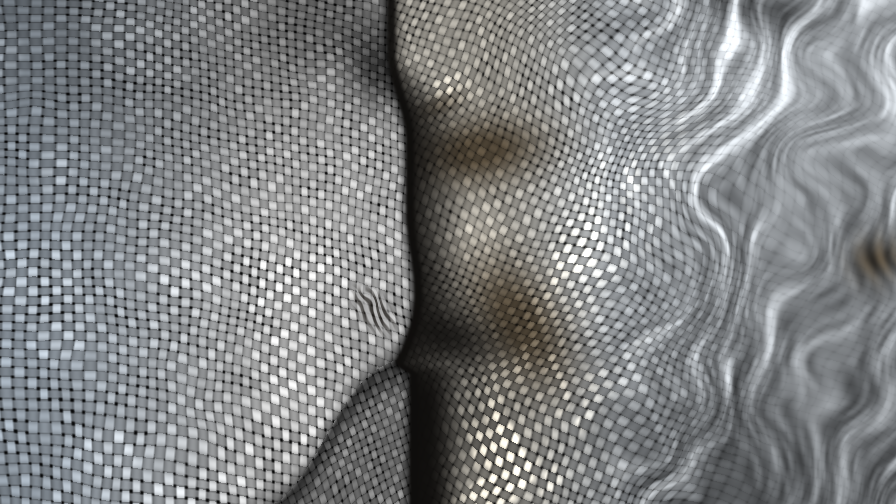
Write a WebGL 1 fragment shader that draws this texture.

```glsl
precision highp float;
uniform vec2 u_resolution;

const vec2 LEFT_CELL = vec2(0.0255, 0.0215);
const float RIGHT_CELL = 0.0162;
const float THREAD_HALF_WIDTH = 0.395;
const float FOLD_FREQUENCY = 66.0;
const vec3 COOL = vec3(0.575, 0.615, 0.655);
const vec3 NEUTRAL = vec3(0.67, 0.67, 0.668);
const vec3 WARM = vec3(0.66, 0.645, 0.61);
const vec3 BROWN = vec3(0.24, 0.205, 0.155);
const vec3 GLINT = vec3(1.0, 0.96, 0.87);
const vec3 SHADOW = vec3(0.055, 0.05, 0.045);

float hash(vec2 p) {
  p = fract(p * vec2(0.1731, 0.2397));
  p += dot(p, p.yx + 19.19);
  return fract((p.x + p.y) * p.x * 7.13);
}

float noise(vec2 p) {
  vec2 i = floor(p), f = fract(p);
  f = f * f * (3.0 - 2.0 * f);
  return mix(mix(hash(i), hash(i + vec2(1, 0)), f.x),
             mix(hash(i + vec2(0, 1)), hash(i + vec2(1, 1)), f.x), f.y);
}

vec2 rotate(vec2 p, float a) {
  float c = cos(a), s = sin(a);
  return vec2(c * p.x + s * p.y, c * p.y - s * p.x);
}

// Soft elliptical spot, its first radius turned by an angle
float spot(vec2 p, vec2 center, vec2 radius, float angle) {
  vec2 d = rotate(p - center, angle) / radius;
  return exp(-dot(d, d));
}

// Plain weave: x is brightness, y marks raised vertical threads
vec2 weave(vec2 q, float soft) {
  vec2 id = floor(q), f = q - id - 0.5;
  float vertical = mod(id.x + id.y, 2.0);
  vec2 a = abs(mix(f.yx, f, vertical));
  float width = THREAD_HALF_WIDTH + 0.13 * (noise(q * 0.45) - 0.5);
  float top = 1.0 - smoothstep(width - soft, width + soft, a.x);
  float under = 1.0 - smoothstep(width - soft, width + soft, a.y);
  float random = hash(id + 0.37);
  float tone = mix(0.88 + 0.1 * random, 1.07 + 0.25 * random, vertical);
  float sheen = 1.0 - 0.95 * a.y * a.y;
  return vec2(mix(mix(0.06, 0.71, under), tone * sheen, top), top * vertical * sheen);
}

// Horizontal place of the seam at a given height
float seam(float y) {
  float bulge = 0.771 + 0.037 * smoothstep(0.9, 0.72, y) + 0.016 * smoothstep(0.58, 0.42, y);
  float below = max(0.42 - y, 0.0);
  return mix(0.815, bulge - 2.0 * below * below, smoothstep(0.255, 0.285, y));
}

vec3 leftCloth(vec2 p, float edge) {
  float crease = p.y - (0.28 + 1.08 * (p.x - 0.782)) + 0.03 * sin(p.x * 22.0 + 1.5);
  float lobe = smoothstep(0.012, -0.012, crease);
  vec2 q = vec2(p.x + 0.42 * p.x * p.x, p.y + 0.2 * p.y * p.y + 0.24 * p.x * p.x);
  q += 0.04 * vec2(noise(p * 4.0), noise(p * 4.0 + 7.0));
  q += 0.011 * vec2(noise(p * 15.0), noise(p * 15.0 + 5.0));
  q = crease < 0.0 ? rotate(q, 0.55) * 1.15 : q;
  vec2 w = weave(q / LEFT_CELL, 0.12);

  float light = 0.96 + 0.12 * (noise(p * vec2(3.0, 5.0)) - 0.5);
  light -= 0.27 * spot(p, vec2(0.1, 1.02), vec2(0.55, 0.3), 0.0);
  light += 0.13 * spot(p, vec2(0.6, 0.5), vec2(0.25, 0.22), 0.0);
  light -= 0.22 * spot(p, vec2(0.66, 0.95), vec2(0.16, 0.16), 0.0);
  light -= 0.5 * spot(p, vec2(0.755, 0.86), vec2(0.06, 0.08), 0.5);
  light *= mix(0.45, 1.0, smoothstep(0.0, 0.022, edge - p.x));
  light *= mix(1.0, 0.3 + 0.36 * smoothstep(0.0, -0.09, crease), lobe);
  light *= 1.0 - 0.25 * (1.0 - lobe) * smoothstep(0.05, 0.0, crease);
  vec3 color = mix(COOL, NEUTRAL, smoothstep(0.0, 0.6, p.x)) * w.x * light;
  color += 0.13 * w.y * light * smoothstep(0.5, 0.8, noise(p * 9.0 + 3.0));

  // Frayed opening crossed by loose strands
  vec2 d = rotate(p - vec2(0.742, 0.385), -0.9);
  float hole = smoothstep(1.3, 0.5, length(d / vec2(0.055, 0.03)));
  float strand = abs(fract(d.y * 75.0 + 0.8 * sin(d.x * 30.0) + noise(p * 50.0)) - 0.5);
  vec3 fray = mix(SHADOW * 2.5, vec3(0.72), smoothstep(0.4, 0.15, strand));
  return mix(color, fray, 0.75 * hole);
}

vec3 rightCloth(vec2 p, float edge) {
  float rough = smoothstep(1.06, 1.45, p.x);
  float blur = smoothstep(1.2, 1.6, p.x);
  float warp = noise(p * 4.5), ripple = noise(p * 10.0 + 4.0);
  vec2 q = rotate(p, -0.42) + 0.10 * vec2(warp, noise(p * 4.0 + 9.0));
  q += rough * 0.05 * vec2(ripple, -warp);
  q += 0.008 * vec2(noise(p * 17.0), noise(p * 17.0 + 8.0));
  vec2 w = weave(q / RIGHT_CELL, 0.17);
  w = mix(w, vec2(0.83, 0.27), 0.3 * rough + 0.6 * blur);

  // Wavy folds break into short streaks toward the far side
  float phase = FOLD_FREQUENCY * (p.x - 0.45 * p.y) + 12.0 * warp + 7.0 * ripple;
  float fold = 0.5 + 0.5 * sin(phase);
  vec2 along = vec2(phase * 0.55, 10.0 * (p.y + 0.45 * p.x));
  float streak = noise(along);
  float fiber = noise(along * vec2(2.7, 1.9) + 31.0);
  float ridge = fold * fold * smoothstep(0.42, 0.85, streak);
  float threads = sin(phase * 2.7 + p.y * 70.0);
  float light = 0.92 + rough * (0.14 * (fold - 0.5) + 0.3 * (streak - 0.5));
  light += rough * (0.34 * (fiber - 0.5) + 0.05 * threads);
  light += 0.17 * spot(p, vec2(1.17, 0.62), vec2(0.14, 0.24), 0.0);
  light += 0.24 * spot(p, vec2(0.94, 0.51), vec2(0.05, 0.08), 0.3);
  light += 0.27 * spot(p, vec2(1.62, 0.84), vec2(0.32, 0.24), 0.0);
  light -= 0.24 * spot(p, vec2(1.55, 0.05), vec2(0.45, 0.2), 0.0);
  light -= 0.3 * spot(p, vec2(0.94, 0.16), vec2(0.1, 0.12), 0.0);
  light -= 0.5 * spot(p, vec2(1.51, 0.99), vec2(0.1, 0.04), -0.3);

  vec3 tint = mix(WARM, mix(NEUTRAL, COOL, 0.45), smoothstep(0.95, 1.25, p.x));
  vec3 color = tint * w.x * light;
  float hollow = 1.15 * spot(p, vec2(0.95, 0.70), vec2(0.13, 0.062), 0.12);
  hollow += 1.15 * spot(p, vec2(1.03, 0.36), vec2(0.14, 0.078), -1.0);
  hollow += 0.6 * spot(p, vec2(0.87, 0.79), vec2(0.05, 0.02), 0.4);
  color = mix(color, BROWN * (0.2 + w.x), min(0.9 * hollow, 0.92));

  // Glints on raised threads and along the folds
  float gleam = spot(p, vec2(1.14, 0.42), vec2(0.36, 0.08), 1.05);
  gleam += spot(p, vec2(1.06, 0.1), vec2(0.2, 0.12), 0.8);
  gleam += 0.6 * spot(p, vec2(0.88, 0.82), vec2(0.06, 0.03), 0.5);
  gleam *= 0.35 + 1.1 * smoothstep(0.3, 0.8, noise(along * vec2(0.8, 1.3) + 5.0));
  color += GLINT * w.y * gleam * 0.36 * (1.0 - 0.6 * min(hollow, 1.0));
  color += mix(GLINT, vec3(0.96, 0.98, 1.0), rough) * ridge * rough * (0.14 + 0.2 * p.y);

  float eye = spot(p, vec2(1.74, 0.485), vec2(0.048, 0.042), 0.3);
  color = mix(color, BROWN * (1.0 + 0.5 * threads), 0.85 * eye);

  // Deep shade beside the seam
  float reach = mix(0.14, 0.045, smoothstep(0.76, 0.9, p.y));
  float shade = smoothstep(-0.02, reach, p.x - edge);
  shade *= 1.0 - 0.85 * spot(p, vec2(0.89, 0.33), vec2(0.11, 0.065), -0.3);
  shade *= 1.0 - 0.92 * smoothstep(0.34, 0.2, p.y)
    * smoothstep(0.13, 0.05, p.x - edge + 0.06 * (warp - 0.5));
  return mix(SHADOW, color, shade);
}

void main() {
  vec2 p = gl_FragCoord.xy / u_resolution.y;
  p.x *= 1.777778 * u_resolution.y / u_resolution.x;
  float edge = seam(p.y);
  vec3 color = mix(leftCloth(p, edge), rightCloth(p, edge),
                   smoothstep(-0.004, 0.004, p.x - edge));
  float gap = smoothstep(0.014, 0.002, abs(p.x - edge - 0.006));
  color = mix(color, SHADOW, 0.85 * gap);
  gl_FragColor = vec4(clamp(color, 0.0, 1.0), 1.0);
}
```
